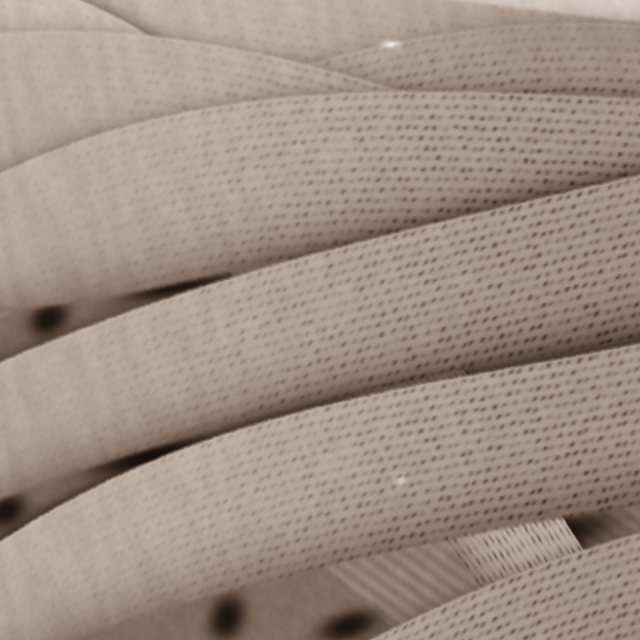
Reproduce this texture procedurally as a three.js fragment shader.

```glsl
// Overlapping strands of beige knitted jersey with dark gaps between them.
varying vec2 vUv;

float hash(vec2 p) {
  return fract(sin(dot(p, vec2(127.1, 311.7))) * 43758.5);
}

// Cubic through four heights spaced evenly from x = 0 to x = 1
float curve(vec4 h, float x) {
  float u = x * 3.0, a = u - 1.0, b = u - 2.0, c = u - 3.0;
  return dot(h, vec4(-a * b * c / 6.0, u * b * c / 2.0, -u * a * c / 2.0, u * a * b / 6.0));
}

// Cellular noise: soft dark holes on a jittered, staggered grid
float holes(vec2 q) {
  vec2 cell = floor(q);
  float sum = 0.0;
  for (int j = -1; j <= 1; j++) {
    for (int i = -1; i <= 1; i++) {
      vec2 id = cell + vec2(float(i), float(j));
      vec2 jitter = vec2(hash(id), hash(id + 37.0)) - 0.5;
      vec2 d = q - id - 0.5 - jitter * vec2(0.45, 0.2);
      d.x += d.y * 0.25 + 0.5 * mod(id.y, 2.0) - 0.25;
      sum += exp(-dot(d * d, vec2(13.0, 17.0))) * (0.25 + 1.1 * hash(id + 11.0));
    }
  }
  return sum;
}

// Layered sines for loose fibres and uneven yarn
float fibres(vec2 p) {
  float s = 0.0, a = 0.5;
  for (int i = 0; i < 4; i++) {
    p = mat2(0.8, 0.6, -0.6, 0.8) * p * 1.7 + 1.3;
    s += a * sin(p.x + 1.7 * sin(p.y * 0.8)) * sin(p.y + sin(p.x * 0.6));
    a *= 0.75;
  }
  return s;
}

// Knit relief, sharpest towards the right
float knit(vec2 p, float depth) {
  float focus = smoothstep(0.05, 0.85, p.x) * smoothstep(1.0, 0.8, p.y);
  vec2 q = vec2(p.x * 66.0 + depth * 5.0, depth * 62.0);
  float relief = (0.2 - holes(q)) * mix(0.02, 0.19, focus);
  relief -= 0.012 * focus * cos(q.y * 6.283 + 3.1416);
  float ribs = sin(p.x * 120.0 - depth * 35.0 + 2.0 * sin(p.x * 37.0));
  relief += 0.011 * (1.0 - focus) * ribs;
  return relief + 0.016 * fibres(p * 70.0) + 0.01 * fibres(p * 18.0);
}

// Lays a rounded strand over brightness s and shades what lies just above it
float strand(float s, vec2 p, vec4 top, vec4 bottom, float base, float shadow) {
  float fuzz = 0.0012 * fibres(p * 120.0);
  float hi = curve(top, p.x) + fuzz, lo = curve(bottom, p.x) + fuzz;
  float v = clamp((p.y - lo) / (hi - lo), 0.0, 1.0);
  s *= 1.0 - shadow * exp(-abs(p.y - hi) / 0.013);
  float body = base - 0.1 * smoothstep(0.2, 1.0, p.x);
  body += 0.03 * exp(-(1.0 - v) * 14.0) - 0.2 * pow(1.0 - v, 4.5);
  body += knit(p, hi - p.y);
  float cover = smoothstep(hi + 0.005, hi - 0.004, p.y);
  cover *= smoothstep(lo - 0.006, lo + 0.006, p.y);
  return mix(s, body, cover);
}

// Darkens a soft tilted oval hollow
float hollow(float s, vec2 p, vec2 centre, vec2 size) {
  vec2 d = p - centre;
  d.y -= d.x * 0.25;
  d /= size;
  return mix(s, 0.08, 0.93 * exp(-pow(dot(d, d), 1.3)));
}

// Bright fleck of lint
float glint(vec2 p, vec2 centre, vec2 size) {
  vec2 d = (p - centre) / size;
  return exp(-dot(d, d));
}

void main() {
  vec2 p = vUv;

  // Pale cloth far behind, brown scraps in the lower gaps
  float s = mix(0.5, 0.84, smoothstep(0.7, 0.8, p.y)) + 0.025 * fibres(p * 50.0);
  float scrap = smoothstep(0.0, 0.012, p.x - 0.51 - (0.108 - p.y) * 1.1);
  scrap *= 1.0 - smoothstep(0.2, 0.25, p.y);
  s += scrap * (0.06 + 0.03 * sin(p.x * 190.0 + p.y * 260.0));

  // Deep hollows
  s = hollow(s, p, vec2(0.355, 0.035), vec2(0.028, 0.035));
  s = hollow(s, p, vec2(0.545, 0.022), vec2(0.045, 0.022));
  s = hollow(s, p, vec2(0.865, 0.162), vec2(0.1, 0.032));
  s = hollow(s, p, vec2(0.01, 0.202), vec2(0.03, 0.025));
  s = hollow(s, p, vec2(0.23, 0.287), vec2(0.085, 0.016));
  s = hollow(s, p, vec2(0.076, 0.502), vec2(0.03, 0.026));
  s = hollow(s, p, vec2(0.28, 0.555), vec2(0.08, 0.014));

  // Strands from back to front
  s = strand(s, p, vec4(1.1, 1.05, 1.005, 0.965), vec4(0.7, 0.72, 0.74, 0.74), 0.76, 0.05);
  s = strand(s, p, vec4(1.03, 0.87, 0.5, 0.0), vec4(0.8, 0.6, 0.2, -0.3), 0.78, 0.3);
  s = strand(s, p, vec4(0.7, 0.85, 0.943, 0.961), vec4(0.5, 0.68, 0.8, 0.82), 0.72, 0.13);
  s = strand(s, p, vec4(0.948, 0.93, 0.846, 0.74), vec4(0.65, 0.72, 0.7, 0.6), 0.73, 0.15);
  s = strand(s, p, vec4(0.729, 0.833, 0.857, 0.846), vec4(0.512, 0.568, 0.645, 0.72), 0.72, 0.18);
  s = strand(s, p, vec4(0.434, 0.557, 0.648, 0.727), vec4(0.219, 0.328, 0.408, 0.473), 0.71, 0.35);
  s = strand(s, p, vec4(0.154, 0.316, 0.401, 0.464), vec4(-0.042, 0.069, 0.151, 0.212), 0.72, 0.6);
  s = strand(s, p, vec4(-0.406, -0.146, 0.043, 0.167), vec4(-0.67, -0.41, -0.22, -0.09), 0.71, 0.2);

  // Lint
  s += 0.25 * glint(p, vec2(0.61, 0.931), vec2(0.014, 0.006));
  s += 0.15 * glint(p, vec2(0.627, 0.25), vec2(0.008, 0.01));

  // Warm beige tint, strongest in the midtones
  s = clamp(s, 0.05, 0.97);
  gl_FragColor = vec4(s - vec3(0.0, 0.32, 0.52) * s * (1.0 - s), 1.0);
}
```
